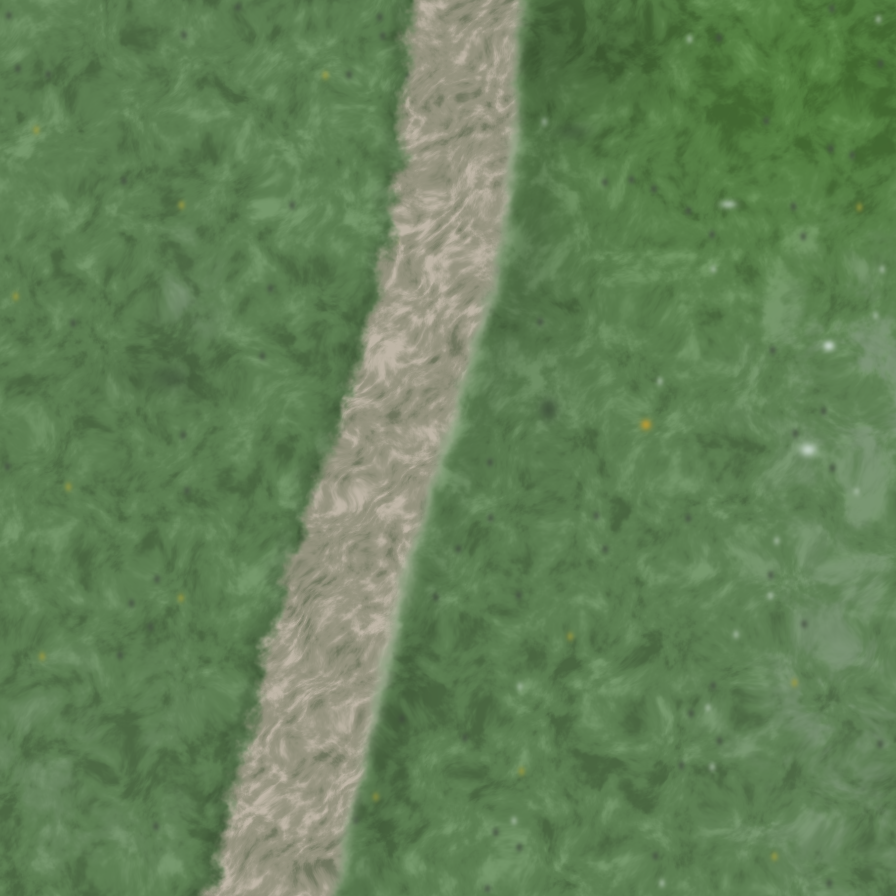
Write a WebGL 2 fragment shader that draws this texture.

```glsl
#version 300 es
precision highp float;
// A worn dirt path winding up through a meadow, seen from above.
// Layered value noise shades the grass; warped ridges give the path its
// trodden straw, and hashed cells scatter small flowers and dark gaps.

uniform vec2 u_resolution;
out vec4 fragColor;

float hash(vec2 p) {
  return fract(sin(dot(p, vec2(127.1, 311.7))) * 43758.5453);
}

float noise(vec2 p) {
  vec2 cell = floor(p), f = fract(p);
  f = f * f * (3.0 - 2.0 * f);
  return mix(mix(hash(cell), hash(cell + vec2(1, 0)), f.x),
             mix(hash(cell + vec2(0, 1)), hash(cell + vec2(1, 1)), f.x), f.y);
}

float fbm(vec2 p) {
  float sum = 0.0, amp = 0.5;
  for (int i = 0; i < 4; i++) {
    sum += amp * noise(p);
    p = mat2(1.6, 1.2, -1.2, 1.6) * p + 7.3;
    amp *= 0.55;
  }
  return sum / 1.01;
}

// Soft round spot, stretched by its radii
float spot(vec2 p, vec2 center, vec2 radii) {
  vec2 d = (p - center) / radii;
  return exp(-dot(d, d));
}

// Horizontal position of the middle of the path at height y
float pathCenter(float y) {
  return 0.302 + 0.235 * y + 0.024 * smoothstep(0.3, 0.72, y)
       - 0.041 * smoothstep(0.72, 1.05, y);
}

vec3 grassColor(vec2 p) {
  vec2 warp = vec2(noise(p * 22.0), noise(p * 22.0 + 41.0)) - 0.5;
  vec2 q = p + 0.025 * warp;
  float patches = fbm(p * 6.0 + 3.0);
  float tufts = fbm(q * 30.0);
  float blades = fbm(mat2(0.8, 0.6, -0.6, 0.8) * q * vec2(75.0, 62.0));
  float shade = 0.5 + 0.5 * (patches - 0.5) + 0.85 * (tufts - 0.5)
              + 0.75 * (blades - 0.5);

  vec3 col = mix(vec3(0.29, 0.405, 0.255), vec3(0.36, 0.50, 0.32),
                 smoothstep(0.1, 0.5, shade));
  col = mix(col, vec3(0.46, 0.60, 0.42), smoothstep(0.47, 0.95, shade));

  // Broad tints: lush upper right, cool and pale lower right and left
  col += vec3(-0.035, 0.005, -0.07) * spot(p, vec2(0.92, 0.92), vec2(0.3, 0.25));
  float pale = spot(p, vec2(0.98, 0.58), vec2(0.12, 0.14))
             + spot(p, vec2(0.95, 0.2), vec2(0.13, 0.2))
             + 0.8 * spot(p, vec2(0.21, 0.67), vec2(0.035, 0.07))
             + 0.5 * spot(p, vec2(0.08, 0.14), vec2(0.14, 0.14));
  col = mix(col, vec3(0.50, 0.58, 0.49), pale * (0.1 + 0.6 * smoothstep(0.4, 0.75, tufts)));
  float dim = spot(p, vec2(0.66, 0.94), vec2(0.09, 0.06))
            + 0.6 * spot(p, vec2(0.6, 0.68), vec2(0.07, 0.2))
            + 0.5 * spot(p, vec2(0.17, 0.58), vec2(0.08, 0.03));
  return col * (1.0 - 0.14 * dim);
}

vec3 dirtColor(vec2 p) {
  // Straw runs up to the right, bent by a slow warp
  vec2 q = p + 0.022 * (vec2(noise(p * 28.0), noise(p * 28.0 + 19.0)) - 0.5);
  q = mat2(0.72, -0.69, 0.69, 0.72) * q;
  float ridge = 1.0 - abs(2.0 * noise(q * vec2(42.0, 88.0)) - 1.0);
  float grit = fbm(q * vec2(75.0, 115.0) + 9.0);
  float wear = fbm(p * 20.0 + 31.0);
  float light = 0.28 * ridge + 0.65 * grit + 0.5 * wear - 0.2;
  vec3 col = mix(vec3(0.43, 0.46, 0.365), vec3(0.58, 0.575, 0.495),
                 smoothstep(0.15, 0.5, light));
  return mix(col, vec3(0.75, 0.715, 0.655), smoothstep(0.48, 0.85, light));
}

void main() {
  vec2 p = gl_FragCoord.xy / u_resolution;
  vec3 col = grassColor(p);

  // Scattered specks: dark gaps, pale flowers and a few yellow ones
  vec2 grid = p * 32.0, cell = floor(grid);
  vec2 seat = cell + 0.25 + 0.5 * vec2(hash(cell), hash(cell + 17.0));
  float kind = hash(cell + 53.0);
  float speck = spot(grid, seat, vec2(0.13, 0.16));
  col = mix(col, vec3(0.27, 0.32, 0.26), 0.65 * speck * step(kind, 0.07));
  col = mix(col, vec3(0.67, 0.75, 0.66), 0.6 * speck * step(0.965, kind) * step(0.5, p.x));
  col = mix(col, vec3(0.62, 0.62, 0.25), 0.6 * speck * step(0.5, kind) * step(kind, 0.512));

  // Distinct flowers and hollows
  float white = spot(p, vec2(0.925, 0.614), vec2(0.007, 0.006))
              + spot(p, vec2(0.902, 0.498), vec2(0.009, 0.007))
              + 0.7 * spot(p, vec2(0.813, 0.772), vec2(0.009, 0.005));
  col = mix(col, vec3(0.74, 0.81, 0.75), min(white, 1.0));
  col = mix(col, vec3(0.68, 0.60, 0.22), spot(p, vec2(0.721, 0.526), vec2(0.006)));
  float hollow = spot(p, vec2(0.612, 0.543), vec2(0.01, 0.012))
               + 0.6 * spot(p, vec2(0.19, 0.578), vec2(0.02, 0.012))
               + 0.6 * spot(p, vec2(0.64, 0.853), vec2(0.02, 0.01));
  col = mix(col, vec3(0.24, 0.31, 0.23), 0.75 * hollow);

  // Path with ragged left side and crisper right side
  float across = p.x - pathCenter(p.y);
  float halfWidth = mix(0.070, 0.061, p.y);
  float ragged = fbm(p * 45.0 + 5.0) - 0.5;
  float left = across + halfWidth + 0.035 * ragged;
  float right = halfWidth - across + 0.014 * ragged;
  col *= 1.0 - 0.14 * exp(-pow((left + 0.008) / 0.012, 2.0));
  col *= 1.0 - 0.08 * exp(-pow((right + 0.03) / 0.022, 2.0));
  float onPath = smoothstep(-0.009, 0.011, left) * smoothstep(-0.006, 0.006, right);
  col = mix(col, dirtColor(p), onPath);

  // Pale fringe of dry grass along the right border
  float fringe = exp(-pow((right + 0.001) / 0.008, 2.0));
  col = mix(col, vec3(0.63, 0.69, 0.58), fringe * (0.3 + 0.45 * noise(p * 24.0)));
  fragColor = vec4(col, 1.0);
}
```
